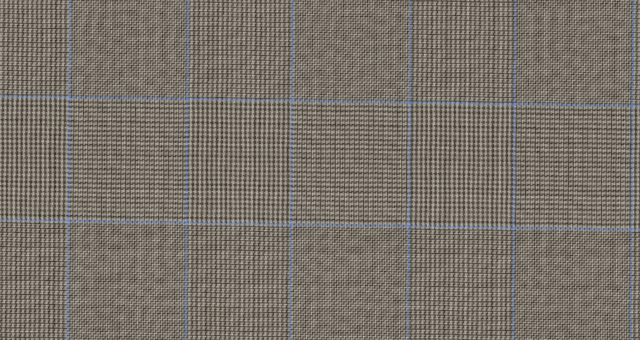
Write a WebGL 1 fragment shader that draws this texture.

```glsl
precision highp float;
// Glen check suiting: twill of dark and pale threads with a fine blue windowpane.
uniform vec2 u_resolution;

const float THREAD = 0.0035; // thread pitch, in canvas heights

float hash(float n) {
  return fract(sin(n * 12.9898) * 4375.85);
}

// Colour of one thread: paired stripes on one side of the edges, alternating on the other, blue at the edges.
vec3 threadColour(float index, float start, float period, float bandWidth, float pairedInside, float seed) {
  float place = mod((index + 0.5) * THREAD - start, period);
  float edge = min(min(place, period - place), abs(place - bandWidth));
  float inBand = step(place, bandWidth);
  float paired = step(2.0, mod(index, 4.0));
  float alternate = mod(index, 2.0);
  float pale = mix(alternate, paired, abs(inBand - 1.0 + pairedInside));
  vec3 yarn = mix(vec3(0.295, 0.26, 0.225), vec3(0.655, 0.635, 0.59), pale);
  yarn = mix(yarn, vec3(0.40, 0.51, 0.73), step(edge, THREAD));
  // uneven dye and yarn thickness from thread to thread
  float slub = hash(index + seed) - 0.5 + 0.35 * sin(index * 0.71 + seed) * sin(index * 0.23);
  return yarn + 0.09 * slub;
}

vec3 cloth(vec2 p) {
  // slight skew and waviness of the cloth
  vec2 q = p + vec2(-0.008 * p.y, 0.0155 * p.x);
  q += 0.0005 * vec2(sin(q.y * 31.0 + 3.0 * sin(q.x * 9.0)), sin(q.x * 27.0 + 2.0 * sin(q.y * 13.0)));
  vec2 cell = floor(q / THREAD);
  vec2 f = fract(q / THREAD) - 0.5;

  // upright bands lie between the plain squares, level bands between the blue lines
  vec3 warp = threadColour(cell.x, 0.1995, 0.6537, 0.348, 0.0, 7.0);
  vec3 weft = threadColour(cell.y, 0.355, 0.75, 0.364, 1.0, 91.0);

  // two-over, two-under twill, with the covered yarn showing through a little
  float warpOnTop = step(2.0, mod(cell.x + cell.y, 4.0));
  vec3 colour = mix(weft, warp, mix(0.19, 0.81, warpOnTop));

  // rounded yarn and small changes along its length
  float across = mix(f.y, f.x, warpOnTop);
  float fleck = hash(dot(cell, vec2(1.0, 0.618)) + 3.0 * warpOnTop) - 0.5;
  return colour * (1.03 - 0.4 * across * across) + 0.07 * fleck;
}

void main() {
  // average a 4 by 4 grid of samples, a little wider than a pixel, to soften the weave
  vec3 sum = vec3(0.0);
  for (int i = 0; i < 4; i++) {
    for (int j = 0; j < 4; j++) {
      vec2 offset = (vec2(float(i), float(j)) - 1.5) * 0.35;
      sum += cloth((gl_FragCoord.xy + offset) / u_resolution.y);
    }
  }
  gl_FragColor = vec4(sum / 16.0, 1.0);
}
```
